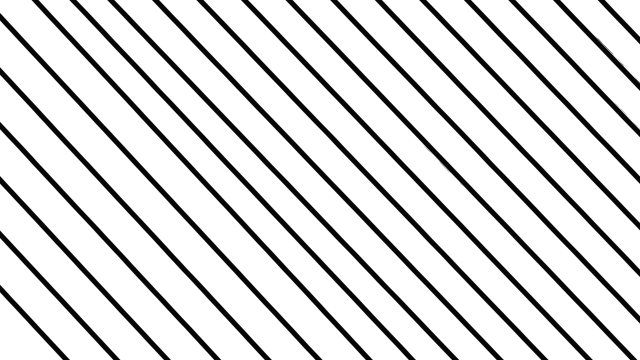
Give the GLSL for this pattern, as a Shadertoy shader.

```glsl
// Hand-ruled black diagonal stripes on white, with a few dry grey smudges.

const int LINE_COUNT = 20;
const float HALF_WIDTH = 0.0071;
const float WOBBLE = 0.0006;
const vec3 PAPER = vec3(1.0);
const vec3 INK = vec3(0.02);

float hash(vec2 p) {
    return fract(sin(dot(p, vec2(127.1, 311.7))) * 43758.5453);
}

float noise(vec2 p) {
    vec2 cell = floor(p);
    vec2 f = fract(p);
    f = f * f * (3.0 - 2.0 * f);
    float low = mix(hash(cell), hash(cell + vec2(1.0, 0.0)), f.x);
    float high = mix(hash(cell + vec2(0.0, 1.0)), hash(cell + vec2(1.0, 1.0)), f.x);
    return mix(low, high, f.y);
}

// Where a line meets the top edge: wide, then tight, then regular spacing.
float topCrossing(float index) {
    return 0.0972 + 0.1403 * min(index - 6.0, 0.0)
                  + 0.1053 * clamp(index - 6.0, 0.0, 2.0)
                  + 0.1238 * max(index - 8.0, 0.0);
}

// Horizontal travel over the canvas height; later lines lean slightly more.
float lineRun(float index) {
    return mix(0.929, 0.958, clamp((index - 6.0) / 2.0, 0.0, 1.0));
}

// Signed perpendicular distance, positive on the upper right side.
float lineOffset(vec2 p, float index) {
    float run = lineRun(index);
    float centre = topCrossing(index) + run * (1.0 - p.y);
    return (p.x - centre) * inversesqrt(1.0 + run * run);
}

float lineCoverage(vec2 p, float index, float pixel) {
    float wobble = WOBBLE * (noise(vec2(p.y * 24.0, index * 7.3)) - 0.5);
    float edge = abs(lineOffset(p, index) + wobble) - HALF_WIDTH;
    return 1.0 - smoothstep(-0.7 * pixel, 0.7 * pixel, edge);
}

// Streaky grey rub along one side of a line, between two depths.
float smudge(vec2 p, float index, float side, vec2 span) {
    float offset = lineOffset(p, index) * side;
    float depth = 1.0 - p.y;
    float band = 1.0 - smoothstep(0.0005, 0.0035, abs(offset - HALF_WIDTH - 0.001));
    float ends = smoothstep(span.x, span.x + 0.02, depth)
               * (1.0 - smoothstep(span.y - 0.02, span.y, depth));
    float grain = smoothstep(0.25, 0.75, noise(vec2(depth * 90.0, offset * 900.0)));
    return band * ends * grain;
}

void mainImage(out vec4 fragColor, in vec2 fragCoord) {
    vec2 p = fragCoord / iResolution.y;
    float pixel = 1.0 / iResolution.y;

    // Ruled lines
    float ink = 0.0;
    for (int i = 0; i < LINE_COUNT; i++) {
        ink = max(ink, lineCoverage(p, float(i), pixel));
    }

    // Wear
    ink = max(ink, 0.55 * smudge(p, 18.0, 1.0, vec2(0.09, 0.25)));
    ink = max(ink, 0.35 * smudge(p, 17.0, 1.0, vec2(0.28, 0.38)));
    ink = max(ink, 0.40 * smudge(p, 12.0, -1.0, vec2(0.39, 0.53)));

    fragColor = vec4(mix(PAPER, INK, ink), 1.0);
}
```
